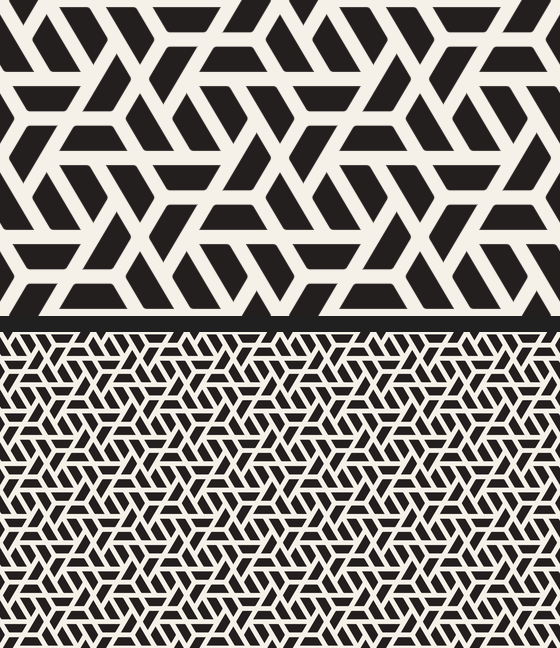
Top, the tile; bottom, the same tile 3 across and 3 down.
This pattern is drawn by a Shadertoy shader. Its source:

```glsl
const vec3 PAPER = vec3(0.961, 0.945, 0.910);
const vec3 INK = vec3(0.141, 0.122, 0.122);
const vec2 REPEATS = vec2(2.0);      // repeats across and down
const float LINE_WIDTH = 0.313;      // in triangle sides
const float CORNER_BLEND = 0.052;    // softening of the obtuse corners
const float EDGE_PIXELS = 0.75;      // half width of the smoothed edge

const float PI = 3.14159;
const float ROW = 0.866025;          // height of a unit triangle
const vec2 PERIOD = vec2(6.0, 4.0 * ROW);

// Half of the motif: long-side midpoint (x, rows), inward angle in degrees
const vec3 PIECES[4] = vec3[4](
    vec3(-1.0,  0.0, -30.0),
    vec3(-1.0, -2.0,  90.0),
    vec3( 0.5, -1.0, 210.0),
    vec3( 1.5, -1.0, 210.0));

float smoothMax(float a, float b, float k) {
    float h = max(k - abs(a - b), 0.0) / k;
    return max(a, b) + 0.25 * k * h * h;
}

vec2 wrapRect(vec2 p) {
    return p - PERIOD * floor(p / PERIOD + 0.5);
}

// Offset to the nearest point of the staggered lattice
vec2 wrapStaggered(vec2 p) {
    vec2 a = wrapRect(p);
    vec2 b = wrapRect(p - 0.5 * PERIOD);
    return dot(a, a) < dot(b, b) ? a : b;
}

// Three unit triangles in a row, inset by half a line; y points inward
float trapezoid(vec2 p) {
    float longSide = -p.y;
    float shortSide = p.y - ROW;
    float leg = ROW * (abs(p.x) - 1.0) + 0.5 * p.y;
    float cap = smoothMax(shortSide, leg, CORNER_BLEND);
    return max(longSide, cap) + 0.5 * LINE_WIDTH;
}

float pieceDistance(vec2 p, vec3 piece) {
    vec2 q = wrapStaggered(p - piece.xy * vec2(1.0, ROW));
    float angle = piece.z * PI / 180.0;
    vec2 inward = vec2(cos(angle), sin(angle));
    return trapezoid(vec2(dot(q, vec2(inward.y, -inward.x)), dot(q, inward)));
}

void mainImage(out vec4 fragColor, in vec2 fragCoord) {
    vec2 extent = REPEATS * PERIOD;
    vec2 p = (fragCoord / iResolution.xy - 0.5) * extent;

    // Each piece is paired with its half-turn copy
    float d = 1e3;
    for (int i = 0; i < 4; i++) {
        d = min(d, pieceDistance(p, PIECES[i]));
        d = min(d, pieceDistance(-p, PIECES[i]));
    }

    float edge = EDGE_PIXELS * extent.x / iResolution.x;
    fragColor = vec4(mix(INK, PAPER, smoothstep(-edge, edge, d)), 1.0);
}
```
